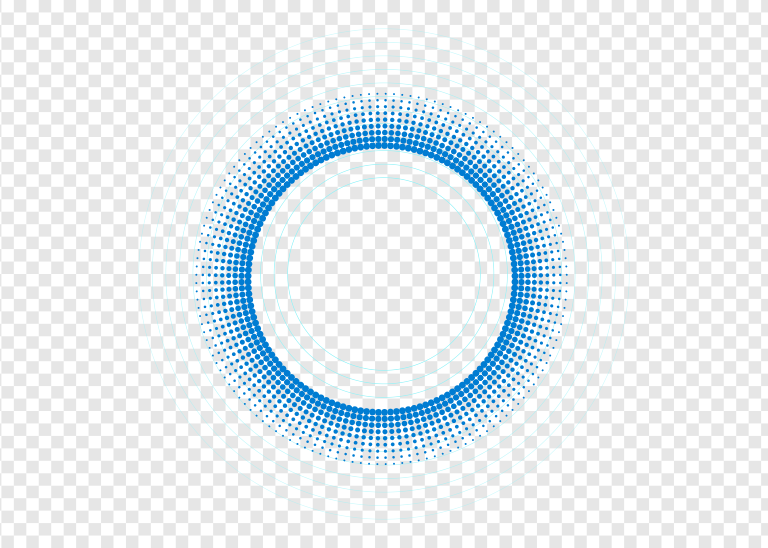
Write a Shadertoy shader that draws this background.

```glsl
// Blue halftone dot ring with thin cyan circles on a pale checkerboard.
#define CHECK_ROWS 44.0
#define CHECK_SHIFT vec2(0.72, 0.0)
#define DOT_CENTER vec2(-0.0045, -0.0090)
#define DOTS_PER_ROW 140.0
#define DOT_ROWS 9.0
#define DOT_INNER 0.2436
#define DOT_STEP 0.0118
#define DOT_SIZE vec2(0.0062, 0.0017)
#define CIRCLE_INNER 0.1758
#define CIRCLE_STEP 0.0247
#define CIRCLE_COUNT 12.0
#define CIRCLE_WIDTH 0.0014

const float TAU = 6.2831853;
const vec3 PALE_GRAY = vec3(0.902);
const vec3 CYAN = vec3(0.58, 0.95, 0.97);
const vec3 BLUE = vec3(0.0, 0.485, 0.825);

// Smooth coverage of a shape from its signed distance.
float coverage(float dist, float pixel) {
    return clamp(0.5 - dist / pixel, 0.0, 1.0);
}

// Two-tone squares; each axis is a softened square wave.
float checker(vec2 p, float pixel) {
    vec2 cell = p * CHECK_ROWS + CHECK_SHIFT;
    vec2 wave = 0.5 - abs(mod(cell + 0.5, 2.0) - 1.0);
    wave = clamp(2.0 * wave / (pixel * CHECK_ROWS), -1.0, 1.0);
    return 0.5 + 0.5 * wave.x * wave.y;
}

// Evenly spaced hairline circles, fading outwards.
float circles(vec2 p, float pixel) {
    float r = length(p);
    float k = clamp(round((r - CIRCLE_INNER) / CIRCLE_STEP), 0.0, CIRCLE_COUNT - 1.0);
    float dist = abs(r - CIRCLE_INNER - k * CIRCLE_STEP);
    float line = 1.0 - smoothstep(0.0, 0.5 * CIRCLE_WIDTH + 0.5 * pixel, dist);
    return line * mix(0.75, 0.3, k / (CIRCLE_COUNT - 1.0));
}

// Polar grid of dots, shrinking from the inner row to the outer row.
float halftone(vec2 p, float pixel) {
    float r = length(p);
    float row = clamp(round((r - DOT_INNER) / DOT_STEP), 0.0, DOT_ROWS - 1.0);
    float turn = atan(p.y, p.x) / TAU;
    float angle = (fract(turn * DOTS_PER_ROW) - 0.5) * TAU / DOTS_PER_ROW;
    vec2 q = r * vec2(cos(angle), sin(angle));
    q.x -= DOT_INNER + row * DOT_STEP;
    float size = mix(DOT_SIZE.x, DOT_SIZE.y, row / (DOT_ROWS - 1.0));
    return coverage(length(q) - size, pixel);
}

void mainImage(out vec4 fragColor, in vec2 fragCoord) {
    float pixel = 1.0 / iResolution.y;
    vec2 p = (fragCoord - 0.5 * iResolution.xy) * pixel;

    vec3 color = mix(vec3(1.0), PALE_GRAY, checker(p, pixel));
    color = mix(color, CYAN, circles(p, pixel));
    color = mix(color, BLUE, halftone(p - DOT_CENTER, pixel));
    fragColor = vec4(color, 1.0);
}
```
